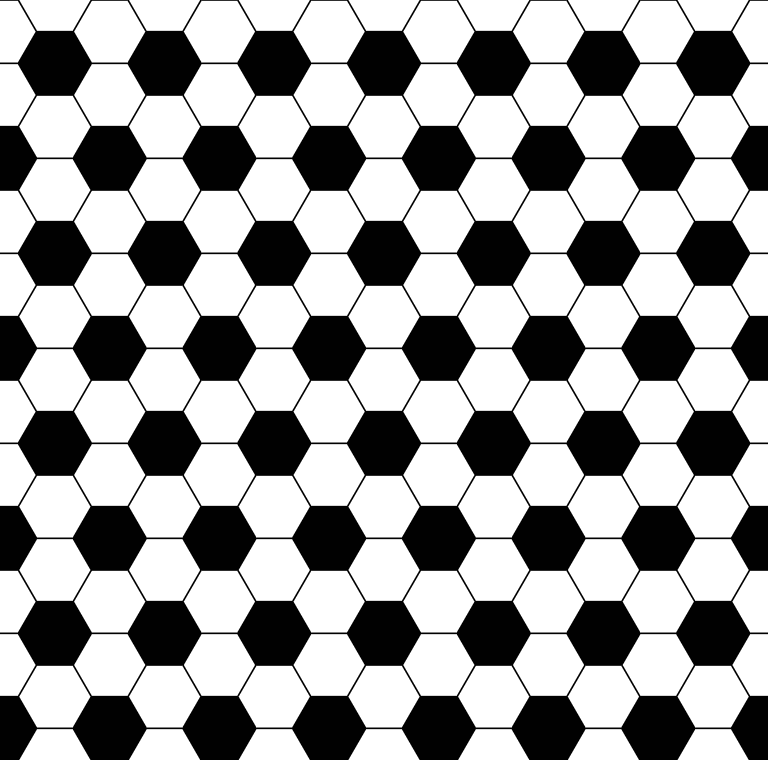
Give the GLSL for this pattern, as a WebGL 1 fragment shader.

```glsl
precision highp float;
// Black and white flat-topped hexagon tiling with thin black outlines.
uniform vec2 u_resolution;

const float COLUMN_STEP = 0.8660254; // spacing of hexagon columns, hexagon height = 1

// Hexagonal distance to the nearest point of a rectangular lattice
float hexLattice(vec2 p, vec2 period) {
  vec2 q = abs(p - period * floor(p / period + 0.5));
  return max(q.y, q.x * COLUMN_STEP + q.y * 0.5);
}

// Lattice with a second point in the middle of every cell
float centredLattice(vec2 p, vec2 period) {
  return min(hexLattice(p, period), hexLattice(p - 0.5 * period, period));
}

void main() {
  // 14 columns of 12 hexagons: 7 by 4 whole repeats
  vec2 p = gl_FragCoord.xy / u_resolution * vec2(14.0 * COLUMN_STEP, 12.0);
  p.y -= 0.5;
  float pixel = 12.0 / u_resolution.y;

  // Distance to the outlines, and signed distance to the filled hexagons
  float outline = 0.5 - centredLattice(p, vec2(2.0 * COLUMN_STEP, 1.0));
  float filled = centredLattice(p, vec2(2.0 * COLUMN_STEP, 3.0)) - 0.5;

  // Half the outline width is 0.013
  float edge = min(abs(outline), filled) - 0.013;
  float ink = clamp(0.5 - edge / pixel, 0.0, 1.0);
  gl_FragColor = vec4(mix(vec3(1.0), vec3(0.004), ink), 1.0);
}
```
